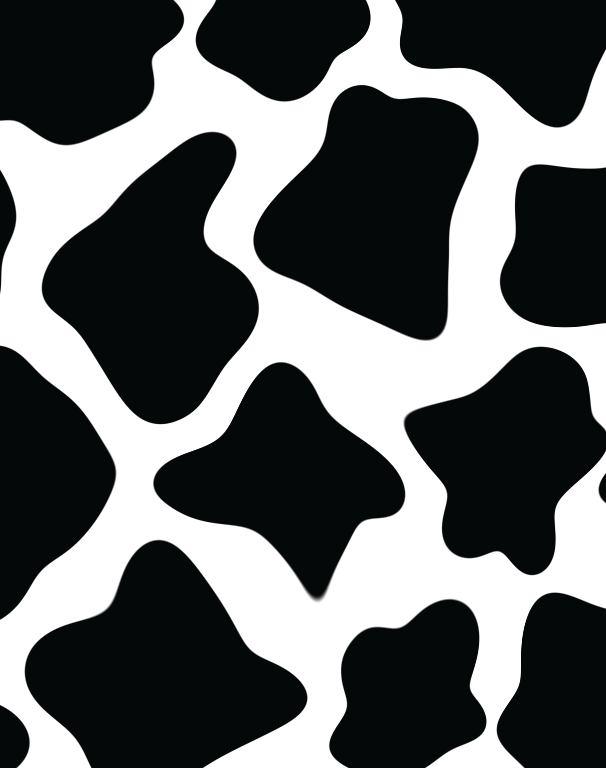
Give the GLSL for this pattern, as a Shadertoy shader.

```glsl
// Cow hide: large black lobed patches separated by winding white channels.

vec2 hash2(vec2 p) {
    return fract(sin(vec2(dot(p, vec2(127.1, 311.7)),
                          dot(p, vec2(269.5, 183.3)))) * 43758.5453);
}

// Smooth two-channel value noise, each channel in 0..1
vec2 noise2(vec2 p) {
    vec2 i = floor(p), f = fract(p);
    f = f * f * f * (f * (f * 6.0 - 15.0) + 10.0);
    return mix(mix(hash2(i), hash2(i + vec2(1, 0)), f.x),
               mix(hash2(i + vec2(0, 1)), hash2(i + vec2(1, 1)), f.x), f.y);
}

// Jittered patch centre; alternate rows are shifted by half a cell
vec2 patchCentre(vec2 cell) {
    vec2 shift = vec2(0.5 * mod(cell.y, 2.0), 0.0);
    return cell + 0.5 + shift + 0.42 * (hash2(cell + 17.0) - 0.5);
}

// Signed field: positive inside a patch, negative in the channels
float patchField(vec2 p) {
    vec2 base = floor(p), nearestCell = base, centre = vec2(0.0);
    float nearest = 1e3;
    for (int y = -2; y <= 2; y++)
    for (int x = -2; x <= 2; x++) {
        vec2 cell = base + vec2(x, y);
        vec2 toCentre = patchCentre(cell) - p;
        float d = dot(toCentre, toCentre);
        if (d < nearest) {
            nearest = d;
            nearestCell = cell;
            centre = toCentre;
        }
    }

    // Soft minimum of the border distances rounds the corners
    float sum = 0.0;
    for (int y = -2; y <= 2; y++)
    for (int x = -2; x <= 2; x++) {
        if (x == 0 && y == 0) continue;
        vec2 other = patchCentre(nearestCell + vec2(x, y)) - p;
        float border = dot(0.5 * (centre + other), normalize(other - centre));
        sum += exp(-border / 0.1);
    }
    float inset = -0.1 * log(sum) - 0.07;

    // Four or five lobes around each patch
    vec2 rnd = hash2(nearestCell + 5.0);
    float angle = atan(centre.y, centre.x + 1e-5);
    return inset + 0.05 * cos(floor(4.0 + 2.0 * rnd.x) * angle + 6.2832 * rnd.y);
}

void mainImage(out vec4 fragColor, in vec2 fragCoord) {
    float cellsHigh = 3.3;
    vec2 p = fragCoord / iResolution.y * cellsHigh + vec2(3.35, 7.2);

    // Bend the outlines
    vec2 bent = p + 0.3 * (noise2(p * 1.7) - 0.5);

    float soft = 0.8 * cellsHigh / iResolution.y;
    float ink = smoothstep(-soft, soft, patchField(bent));

    vec3 white = vec3(1.0), black = vec3(0.02, 0.03, 0.03);
    fragColor = vec4(mix(white, black, ink), 1.0);
}
```
